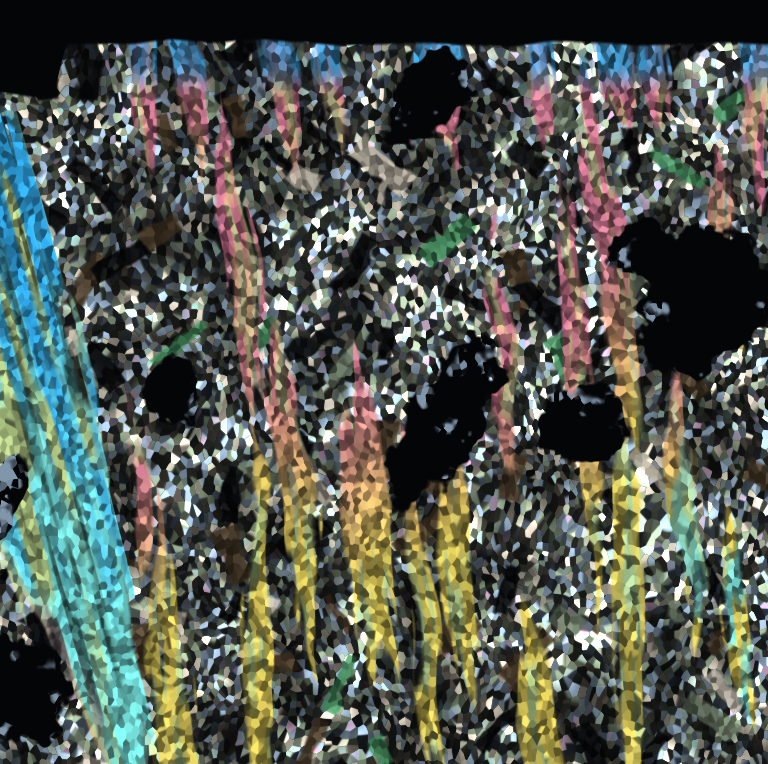
This texture is drawn by a Shadertoy shader. Its source:

```glsl
const vec3 INK   = vec3(0.015, 0.018, 0.025);
const vec3 SLATE = vec3(0.42, 0.49, 0.56);
const vec3 MOSS  = vec3(0.37, 0.42, 0.35);
const vec3 SAND  = vec3(0.63, 0.60, 0.55);
const vec3 GOLD  = vec3(0.78, 0.71, 0.30);
const vec3 LIME  = vec3(0.60, 0.68, 0.45);
const vec3 ROSE  = vec3(0.72, 0.40, 0.50);
const vec3 TEAL  = vec3(0.40, 0.76, 0.74);
const vec3 AZURE = vec3(0.16, 0.55, 0.76);
const vec3 BROWN = vec3(0.23, 0.18, 0.12);
const vec3 GREEN = vec3(0.22, 0.46, 0.30);

const float GRAIN_SCALE = 115.0;
const float LATH_SCALE = 13.0;
const int MICA_COUNT = 28;   // long bands, then short ones under the rim
const int LONG_COUNT = 18;
const float RIM = 0.943;

// Opaque grains: centre and radii
const int PORE_COUNT = 8;
const vec4 PORES[PORE_COUNT] = vec4[PORE_COUNT](
    vec4(0.02, 0.09, 0.068, 0.072), vec4(0.225, 0.49, 0.036, 0.045),
    vec4(0.58, 0.45, 0.055, 0.105), vec4(0.755, 0.44, 0.055, 0.052),
    vec4(0.915, 0.61, 0.08, 0.10),  vec4(0.56, 0.875, 0.050, 0.07),
    vec4(0.0, 0.34, 0.025, 0.07),   vec4(0.84, 0.67, 0.055, 0.04));

vec3 hash3(vec2 p) {
    vec3 q = fract(p.xyx * vec3(0.1031, 0.1030, 0.0973));
    q += dot(q, q.yxz + 33.33);
    return fract((q.xxy + q.yzz) * q.zyx);
}

float noise(vec2 p) {
    vec2 i = floor(p), f = fract(p);
    f = f * f * (3.0 - 2.0 * f);
    return mix(mix(hash3(i).x, hash3(i + vec2(1, 0)).x, f.x),
               mix(hash3(i + vec2(0, 1)).x, hash3(i + vec2(1, 1)).x, f.x), f.y);
}

float fbm(vec2 p) {
    return 0.55 * noise(p) + 0.3 * noise(p * 2.1 + 7.0) + 0.15 * noise(p * 4.3 + 3.0);
}

// Random triple per cell, blended softly across cell borders
vec3 softCells(vec2 p) {
    vec2 base = floor(p);
    vec4 sum = vec4(0);
    for (int k = 0; k < 9; k++) {
        vec2 id = base + vec2(k % 3 - 1, k / 3 - 1);
        vec2 d = id + hash3(id + 51.0).xy - p;
        sum += vec4(hash3(id), 1.0) * exp(-13.0 * dot(d, d));
    }
    return sum.rgb / max(sum.a, 1e-6);
}

vec3 groundmass(vec2 p, vec3 r) {
    vec3 tint = mix(SLATE, MOSS, smoothstep(0.30, 0.45, r.y));
    tint = mix(tint, SAND, smoothstep(0.62, 0.78, r.y));
    tint = mix(tint, mix(ROSE, TEAL, r.y), 0.55 * smoothstep(0.72, 0.95, r.z));
    float shade = mix(0.55, 1.25, smoothstep(0.25, 0.7, fbm(p * 13.0)));
    return tint * shade * (0.16 + 1.9 * r.x * r.x);
}

// Scattered tabular crystals at random angles
vec3 addLaths(vec3 col, vec2 p, vec3 r) {
    vec2 g = p * LATH_SCALE, base = floor(g);
    for (int k = 0; k < 9; k++) {
        vec2 id = base + vec2(k % 3 - 1, k / 3 - 1);
        vec3 a = hash3(id + 17.0), b = hash3(id + 89.0);
        vec2 d = g - id - a.xy;
        float t = (a.z - 0.5) * 2.6;
        d = mat2(cos(t), -sin(t), sin(t), cos(t)) * d;
        d.x += 0.15 * (noise(g * 4.0) - 0.5);
        vec2 e = abs(d) - vec2(0.07 + 0.13 * b.x, 0.2 + 0.38 * b.y);
        vec3 c = b.z < 0.35 ? INK : b.z < 0.62 ? BROWN : b.z < 0.74 ? GREEN : b.z < 0.88 ? MOSS : SAND;
        float cover = smoothstep(0.03, -0.03, max(e.x, e.y)) * step(0.38, hash3(id + 5.0).x);
        col = mix(col, c * (0.6 + 0.8 * r.x), 0.88 * cover);
    }
    return col;
}

vec3 addMica(vec3 col, vec2 p, vec3 r) {
    for (int i = 0; i < MICA_COUNT; i++) {
        bool isLong = i < LONG_COUNT;
        vec3 a = hash3(vec2(i, 4)), b = hash3(vec2(i, 31));
        float slot = isLong ? (float(i) + a.x) / float(LONG_COUNT)
                            : (float(i - LONG_COUNT) + a.x) / float(MICA_COUNT - LONG_COUNT);
        vec2 q = p - vec2(0.14 + 0.86 * slot, isLong ? 0.04 + 0.72 * a.y : 0.91);
        float reach = isLong ? 0.15 + 0.18 * b.x : 0.08 + 0.10 * b.x;
        float along = q.y / reach;
        q.x += (0.02 + 0.16 * b.y) * q.y + 0.022 * (noise(vec2(q.y * 9.0, i)) - 0.5);
        float fibre = noise(vec2(q.x * 150.0, q.y * 17.0 + float(i) * 9.0));
        float width = (isLong ? 0.012 + 0.015 * b.z : 0.018 + 0.012 * b.z) * (1.0 - along * along);
        float cover = smoothstep(0.004, -0.004, abs(q.x) - width + 0.017 * (fibre - 0.35));
        float low = smoothstep(0.6, 0.28, p.y + 0.25 * (a.z - 0.5) - 0.3 * (p.x - 0.5));
        vec3 c = mix(ROSE, mix(GOLD, LIME, smoothstep(0.4, 0.8, fibre)), max(low, 0.75 * smoothstep(0.35, 0.75, fibre)));
        c = mix(c, TEAL, smoothstep(0.78, 0.95, p.x) * smoothstep(0.5, 0.3, p.y) * smoothstep(0.25, 0.6, fibre));
        c = mix(c, mix(AZURE, ROSE, 0.5 * fibre), smoothstep(0.87, 0.92, p.y));
        col = mix(col, c * (0.42 + 0.95 * r.x), 0.92 * cover);
    }
    return col;
}

// Broad blue fan tapering toward the lower edge
vec3 addFan(vec3 col, vec2 p, vec3 r) {
    float fibre = noise(vec2((p.x + 0.27 * p.y) * 120.0, p.y * 12.0));
    float ragged = 0.035 * (fibre - 0.5);
    float right = mix(0.19, 0.015, pow(p.y / 0.86, 1.6)) - p.x + ragged;
    float left = p.x - 0.14 + 0.5 * p.y + ragged;
    float cover = smoothstep(-0.004, 0.006, min(right, left)) * smoothstep(0.87, 0.84, p.y);
    vec3 c = mix(AZURE, TEAL, smoothstep(0.75, 0.2, p.y + 0.5 * (fibre - 0.5)));
    c = mix(c, LIME, smoothstep(0.55, 0.85, noise(vec2((p.x + 0.27 * p.y) * 70.0, p.y * 7.0 + 40.0))));
    c = mix(c, mix(ROSE, GOLD, fibre), 0.7 * smoothstep(0.03, 0.0, left));
    c *= (0.48 + 0.85 * r.x) * mix(0.55, 1.05, smoothstep(0.1, 0.4, fibre));
    return mix(col, c, cover);
}

vec3 addPores(vec3 col, vec2 p, vec3 r) {
    float rough = fbm(p * 32.0) - 0.5;
    float cover = 0.0;
    for (int i = 0; i < PORE_COUNT; i++) {
        vec2 q = p - PORES[i].xy;
        q.x -= (PORES[i].w > PORES[i].z * 1.3 ? 0.4 : 0.0) * q.y;
        float d = length(q / PORES[i].zw) - 1.0 + 0.9 * rough;
        cover = max(cover, smoothstep(0.05, -0.05, d));
    }
    float inclusion = smoothstep(0.64, 0.74, fbm(p * 27.0 + 60.0)) * smoothstep(0.3, 0.7, r.x);
    return mix(col, mix(INK, SLATE * 1.2, inclusion), cover);
}

void mainImage(out vec4 fragColor, in vec2 fragCoord) {
    vec2 p = fragCoord / iResolution.xy;
    vec2 swirl = 0.035 * vec2(fbm(p * 8.0), fbm(p * 8.0 + 20.0));
    vec3 r = softCells((p + swirl) * GRAIN_SCALE * vec2(1.1, 0.85));

    vec3 col = groundmass(p, r);
    col = addLaths(col, p, r);
    col = addMica(col, p, r);
    col = addFan(col, p, r);
    col = addPores(col, p, r);

    // Dark mount above the uneven upper rim
    float rim = RIM - 0.07 * smoothstep(0.09, 0.065, p.x) + 0.012 * (noise(p * 18.0) - 0.5);
    col = mix(col, INK, smoothstep(-0.003, 0.003, p.y - rim));
    fragColor = vec4(clamp(col, 0.0, 1.0), 1.0);
}
```
